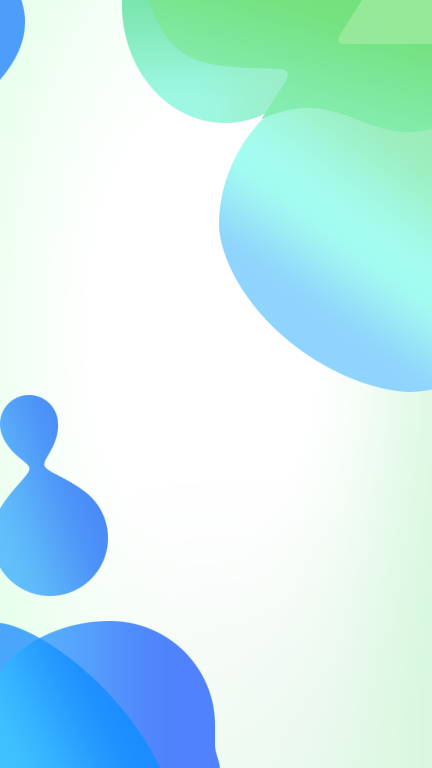
Give the GLSL for this background, as a Shadertoy shader.

```glsl
// Soft liquid backdrop: translucent green, aqua and blue blobs on a pale mint glow.
// Each blob is an implicit curve (superellipse, smooth union or carved edge),
// antialiased by its screen derivative and filled with a gradient.

float smoothMin(float a, float b, float k) {
    float h = max(k - abs(a - b), 0.0) / k;
    return min(a, b) - 0.25 * h * h * k;
}

float smoothMax(float a, float b, float k) {
    return -smoothMin(-a, -b, k);
}

// Negative inside; an exponent of 2 gives an ellipse, lower ones flatten the flanks
float superEllipse(vec2 offset, vec2 radii, float exponent) {
    vec2 q = pow(abs(offset / radii), vec2(exponent));
    return q.x + q.y - 1.0;
}

// Coverage of the region where the field is negative
float fill(float field) {
    return clamp(0.5 - field / max(fwidth(field), 1e-5), 0.0, 1.0);
}

vec3 backdrop(vec2 p) {
    float rim = length((p - vec2(2.05, 3.3)) / vec2(2.7, 5.4));
    vec3 mint = mix(vec3(0.90, 1.0, 0.92), vec3(0.84, 0.97, 0.87), smoothstep(1.0, 4.3, p.x));
    vec3 color = mix(vec3(1.0), mint, smoothstep(0.35, 1.05, rim));
    return mix(color, vec3(0.96, 0.97, 0.965), 0.5 * smoothstep(4.2, 7.0, p.y) * smoothstep(2.4, 0.4, abs(p.x - 2.4)));
}

// Large aqua drop with a diagonal sheen
void paintAquaDrop(inout vec3 color, vec2 p) {
    vec2 offset = p - vec2(4.1, 2.25);
    float shape = superEllipse(offset, vec2(1.91, 1.67), offset.y > 0.0 ? 1.7 : 2.0);
    float across = dot(p, vec2(-0.59, 0.81));
    vec3 tint = mix(vec3(0.61, 0.93, 0.73), vec3(0.64, 0.99, 0.94), smoothstep(-1.4, -0.2, across));
    tint = mix(tint, vec3(0.56, 0.83, 0.99), smoothstep(-0.2, 0.75, across));
    color = mix(color, tint, fill(shape));
}

// Pale lobe, green sheet carved by a rounded finger, and a light corner
void paintGreenCanopy(inout vec3 color, vec2 p) {
    float lobe = superEllipse(p - vec2(2.25, 0.05), vec2(1.03, 1.18), 2.0);
    vec3 lobeTint = mix(vec3(0.48, 0.90, 0.68), vec3(0.62, 0.97, 0.89), smoothstep(-0.1, 1.1, p.y));
    lobeTint = mix(lobeTint, vec3(0.60, 0.93, 0.76), 0.7 * smoothstep(1.9, 2.8, p.x));
    color = mix(color, lobeTint, fill(lobe));

    float hem = p.y - 1.2 + 0.12 * cos((p.x - 3.08) * 3.1416);
    float fingerTop = 0.69 * (1.0 - exp((1.48 - p.x) / 0.24)) - p.y;
    float fingerSide = (p.x + 0.64 * p.y - 3.376) / 1.187;
    float sheet = max(hem, -smoothMax(fingerTop, fingerSide, 0.14));
    float depth = smoothstep(-0.2, 1.4, p.y + 0.3 * (3.2 - p.x));
    vec3 sheetTint = mix(vec3(0.45, 0.88, 0.48), vec3(0.52, 0.93, 0.70), depth);
    color = mix(color, sheetTint, fill(sheet));

    float corner = smoothMax(p.y - 0.44, (3.62 - p.x - 0.63 * p.y) / 1.18, 0.1);
    color = mix(color, vec3(0.61, 0.92, 0.62), 0.85 * fill(corner));
}

// Top left bulge and the two drops joined by a thin neck
void paintBlueDrops(inout vec3 color, vec2 p) {
    float bulge = p.x - 0.25 + 0.75 * (p.y - 0.22) * (p.y - 0.22);
    color = mix(color, vec3(0.30, 0.62, 0.98), fill(bulge));

    float smallDrop = length(p - vec2(0.29, 4.24)) - 0.29;
    float largeDrop = length(p - vec2(0.5, 5.38)) - 0.58;
    float shade = smoothstep(-0.1, 1.1, p.x + 0.35 * (5.3 - p.y));
    vec3 tint = mix(vec3(0.38, 0.75, 0.98), vec3(0.29, 0.55, 0.97), shade);
    color = mix(color, tint, fill(smoothMin(smallDrop, largeDrop, 0.6)));
}

// Overlapping hills in the lower left
void paintBlueHills(inout vec3 color, vec2 p) {
    vec2 offset = p - vec2(1.1, 7.25);
    offset.x -= 0.05 * smoothstep(7.45, 7.7, p.y);
    offset.y = min(offset.y, 0.0);
    float back = fill(superEllipse(offset, vec2(offset.x < 0.0 ? 1.28 : 1.05, 1.04), 2.0));
    vec3 backTint = mix(vec3(0.34, 0.68, 0.99), vec3(0.31, 0.51, 0.99), smoothstep(0.3, 1.8, p.x));
    color = mix(color, backTint, back);

    float front = fill(superEllipse(p - vec2(0.0, 8.0), vec2(1.7, 1.77), 1.45));
    vec3 frontTint = mix(vec3(0.25, 0.76, 1.0), vec3(0.11, 0.55, 1.0), smoothstep(-0.2, 1.4, p.x + 0.5 * (7.3 - p.y)));
    vec3 bareTint = vec3(0.29, 0.65, 0.98);
    color = mix(color, mix(bareTint, frontTint, back), front);
}

void mainImage(out vec4 fragColor, in vec2 fragCoord) {
    // Canvas of 4.32 by 7.68 units, y running down from the top
    vec2 uv = fragCoord / iResolution.xy;
    vec2 p = vec2(uv.x, 1.0 - uv.y) * vec2(4.32, 7.68);

    vec3 color = backdrop(p);
    paintAquaDrop(color, p);
    paintGreenCanopy(color, p);
    paintBlueDrops(color, p);
    paintBlueHills(color, p);
    fragColor = vec4(color, 1.0);
}
```
